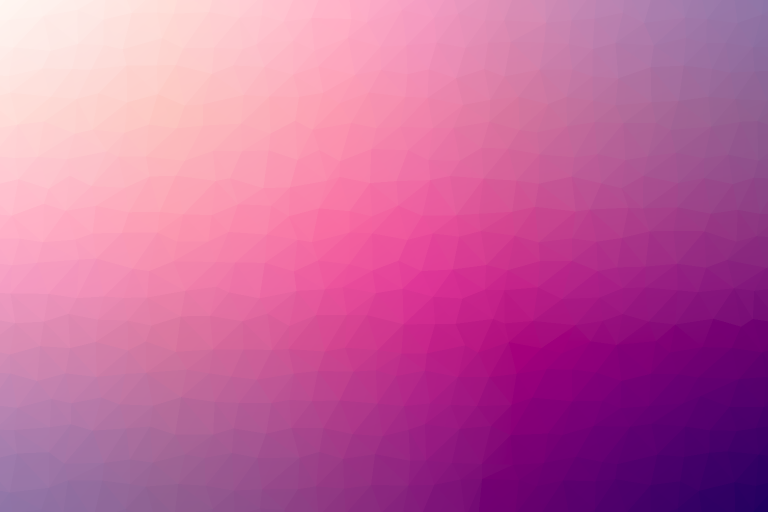
This background is drawn by a Shadertoy shader. Its source:

```glsl
// A low-poly sheet of jittered triangles, from cream through pink to indigo.
// Each triangle blends one palette read across and one read downward, mixed
// in a perceptual space; a jittered grid of quads gives the triangles.

const float CELL = 0.0539;             // grid step, in canvas heights
const vec2 GRID_SHIFT = vec2(0.57, 0.60);
const vec2 JITTER = vec2(0.60, 0.50);  // full range, in cells
const float FACE_SHADE = 0.22;         // gradient kept inside each face
const int SAMPLES = 2;                 // antialiasing samples per axis

const mat3 RGB_TO_XYZ = mat3(
    0.4124, 0.2126, 0.0193,
    0.3576, 0.7152, 0.1192,
    0.1805, 0.0722, 0.9505);

const vec3 PALETTE[10] = vec3[10](
    vec3(1.00, 0.97, 0.95), vec3(0.99, 0.88, 0.87),
    vec3(0.99, 0.77, 0.75), vec3(0.98, 0.62, 0.71),
    vec3(0.97, 0.41, 0.63), vec3(0.87, 0.20, 0.59),
    vec3(0.68, 0.00, 0.49), vec3(0.48, 0.00, 0.47),
    vec3(0.29, 0.00, 0.42), vec3(0.11, 0.00, 0.37));

// Cube roots of XYZ: averaging here equals averaging in Lab.
vec3 toPerceptual(vec3 rgb) {
    return pow(RGB_TO_XYZ * pow(rgb, vec3(2.2)), vec3(1.0 / 3.0));
}

vec3 fromPerceptual(vec3 v) {
    vec3 linearRgb = inverse(RGB_TO_XYZ) * (v * v * v);
    return pow(clamp(linearRgb, 0.0, 1.0), vec3(1.0 / 2.2));
}

vec3 paletteAt(float t) {
    float s = clamp(t, 0.0, 1.0) * 9.0;
    int i = min(int(s), 8);
    return mix(toPerceptual(PALETTE[i]), toPerceptual(PALETTE[i + 1]), s - float(i));
}

vec3 sheetColor(vec2 uv) {
    return fromPerceptual(0.5 * (paletteAt(uv.x) + paletteAt(uv.y)));
}

vec2 hash22(vec2 p) {
    vec3 q = fract(p.xyx * vec3(0.1031, 0.1030, 0.0973));
    q += dot(q, q.yzx + 33.33);
    return fract((q.xx + q.yz) * q.zy);
}

// Jittered grid corner, in cells
vec2 corner(vec2 id) {
    return id + (hash22(id + 41.0) - 0.5) * JITTER;
}

float cross2(vec2 a, vec2 b) {
    return a.x * b.y - a.y * b.x;
}

bool insideTriangle(vec2 p, vec2 a, vec2 b, vec2 c) {
    return cross2(b - a, p - a) >= 0.0
        && cross2(c - b, p - b) >= 0.0
        && cross2(a - c, p - c) >= 0.0;
}

// Centre of the triangle that holds p, both in cells
vec2 faceCenter(vec2 p) {
    vec2 base = floor(p);
    for (int j = -1; j <= 1; j++)
    for (int i = -1; i <= 1; i++) {
        vec2 id = base + vec2(i, j);
        vec2 a = corner(id);
        vec2 b = corner(id + vec2(1, 0));
        vec2 c = corner(id + vec2(1, 1));
        vec2 d = corner(id + vec2(0, 1));

        // Rotate the corners so that the shorter diagonal is a-c
        if (distance(b, d) < distance(a, c)) {
            vec2 first = a;
            a = b; b = c; c = d; d = first;
        }
        if (insideTriangle(p, a, b, c)) return (a + b + c) / 3.0;
        if (insideTriangle(p, a, c, d)) return (a + c + d) / 3.0;
    }
    return p;
}

void mainImage(out vec4 fragColor, in vec2 fragCoord) {
    vec2 canvas = vec2(iResolution.x / iResolution.y, 1.0);
    vec3 color = vec3(0.0);

    for (int j = 0; j < SAMPLES; j++)
    for (int i = 0; i < SAMPLES; i++) {
        vec2 offset = (vec2(i, j) + 0.5) / float(SAMPLES) - 0.5;
        vec2 pos = (fragCoord + offset) / iResolution.y;
        pos.y = 1.0 - pos.y;           // measure downward from the top

        vec2 cellPos = pos / CELL - GRID_SHIFT;
        vec2 center = (faceCenter(cellPos) + GRID_SHIFT) * CELL;
        color += sheetColor(mix(center, pos, FACE_SHADE) / canvas);
    }
    fragColor = vec4(color / float(SAMPLES * SAMPLES), 1.0);
}
```
